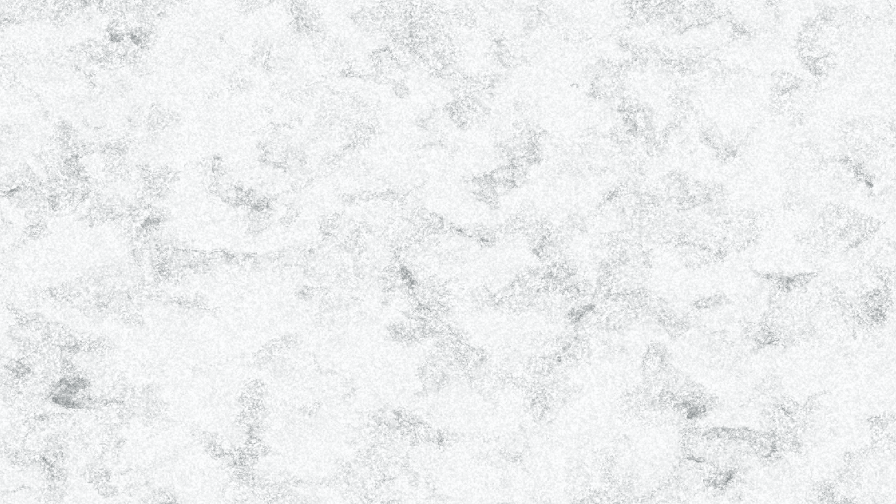
This texture is drawn by a WebGL 1 fragment shader. Its source:

```glsl
precision highp float;
uniform vec2 u_resolution;

#define CLOUD_SCALE vec2(13.0, 17.5)
#define WARP 2.6
#define WISP_SCALE vec2(17.0, 22.0)
#define GRAIN_SCALE 275.0
#define BASE_SHADE 0.028
#define CLOUD_SHADE 0.065
#define WISP_SHADE 0.075
#define FIBRE_SHADE 0.08
#define SPOT_SHADE 0.22
#define GRAIN_SHADE 0.095
#define PAPER vec3(0.990, 0.994, 0.996)
#define INK_TINT vec3(1.03, 0.99, 0.98)

float hash(vec2 p) {
  vec3 q = fract(vec3(p.xyx) * 0.1031);
  q += dot(q, q.yzx + 33.33);
  return fract((q.x + q.y) * q.z);
}

float noise(vec2 p) {
  vec2 cell = floor(p);
  vec2 f = fract(p);
  f = f * f * (3.0 - 2.0 * f);
  float low = mix(hash(cell), hash(cell + vec2(1.0, 0.0)), f.x);
  float high = mix(hash(cell + vec2(0.0, 1.0)), hash(cell + 1.0), f.x);
  return mix(low, high, f.y);
}

// Rotated octaves, normalised to 0..1
float fbm(vec2 p) {
  float sum = 0.0;
  float total = 0.0;
  float weight = 0.5;
  for (int i = 0; i < 6; i++) {
    sum += weight * noise(p);
    total += weight;
    p = mat2(1.6, 1.2, -1.2, 1.6) * p + 17.3;
    weight *= 0.6;
  }
  return sum / total;
}

void main() {
  vec2 p = gl_FragCoord.xy / u_resolution.y + 3.0;

  // Domain warp tears the clouds into ragged wisps
  vec2 q = p * CLOUD_SCALE;
  vec2 bend = vec2(fbm(q * 0.8 + 5.2), fbm(q * 0.8 + 41.7)) - 0.5;
  float density = fbm(q + WARP * bend);
  float cloud = smoothstep(0.40, 0.76, density);
  float spot = smoothstep(0.69, 0.87, density);

  // Thin veins along the mid level of a second field
  float field = fbm(p * WISP_SCALE + 4.0 * bend + 80.0);
  float wisp = pow(1.0 - abs(2.0 * field - 1.0), 10.0);

  // Curling hairs along many levels of the same field
  float hair = abs(fract(field * 6.0 + density * 3.0) - 0.5) * 2.0;
  float fibre = smoothstep(0.5, 1.0, hair);

  // Fine grain, stronger inside the clouds
  float grain = noise(p * GRAIN_SCALE) + noise(p.yx * GRAIN_SCALE * 1.37) - 1.0;

  float shade = BASE_SHADE + CLOUD_SHADE * cloud + SPOT_SHADE * spot;
  shade += WISP_SHADE * wisp * (0.25 + 0.8 * cloud);
  shade += FIBRE_SHADE * (fibre - 0.25) * (0.2 + 0.9 * cloud);
  shade += GRAIN_SHADE * grain * (0.65 + 1.1 * cloud);
  gl_FragColor = vec4(PAPER - INK_TINT * max(shade, 0.0), 1.0);
}
```
